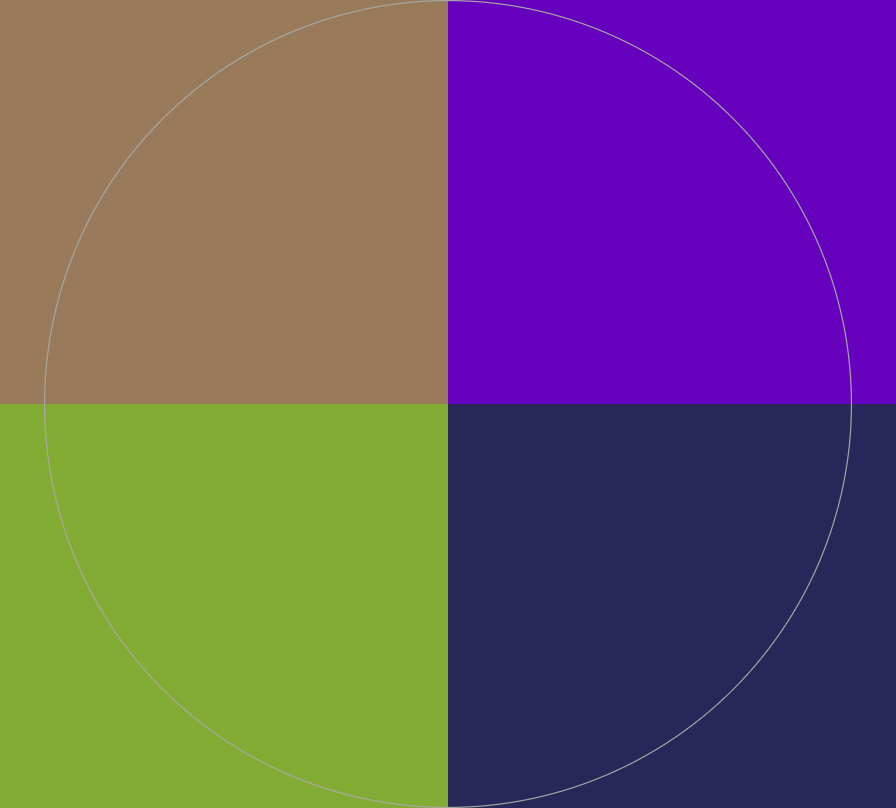
Reproduce this background procedurally as a Shadertoy shader.

```glsl
// Four flat colour quadrants meeting at the canvas centre, with a hairline
// circle spanning the full height. Quadrants are blended by box-filtered
// half-plane edges; the ring is the difference of two filtered discs.

const vec3 TAN    = vec3(0.600, 0.482, 0.361);
const vec3 VIOLET = vec3(0.400, 0.005, 0.745);
const vec3 GREEN  = vec3(0.510, 0.670, 0.200);
const vec3 NAVY   = vec3(0.155, 0.153, 0.350);
const vec3 RING   = vec3(0.660, 0.660, 0.640);

// Lengths are in canvas heights, measured from the centre.
const float RING_RADIUS = 0.4993;
const float RING_WIDTH  = 0.00144;

// Share of a pixel lying on the positive side of an edge.
float coverage(float dist, float pixel) {
    return clamp(dist / pixel + 0.5, 0.0, 1.0);
}

void mainImage(out vec4 fragColor, in vec2 fragCoord) {
    float pixel = 1.0 / iResolution.y;
    vec2 p = (fragCoord - 0.5 * iResolution.xy) * pixel;

    // Quadrants
    float right = coverage(p.x, pixel);
    float upper = coverage(p.y, pixel);
    vec3 color = mix(mix(GREEN, NAVY, right), mix(TAN, VIOLET, right), upper);

    // Hairline circle
    float dist = length(p) - RING_RADIUS;
    float ring = coverage(dist + 0.5 * RING_WIDTH, pixel)
               - coverage(dist - 0.5 * RING_WIDTH, pixel);
    color = mix(color, RING, ring);

    fragColor = vec4(color, 1.0);
}
```
